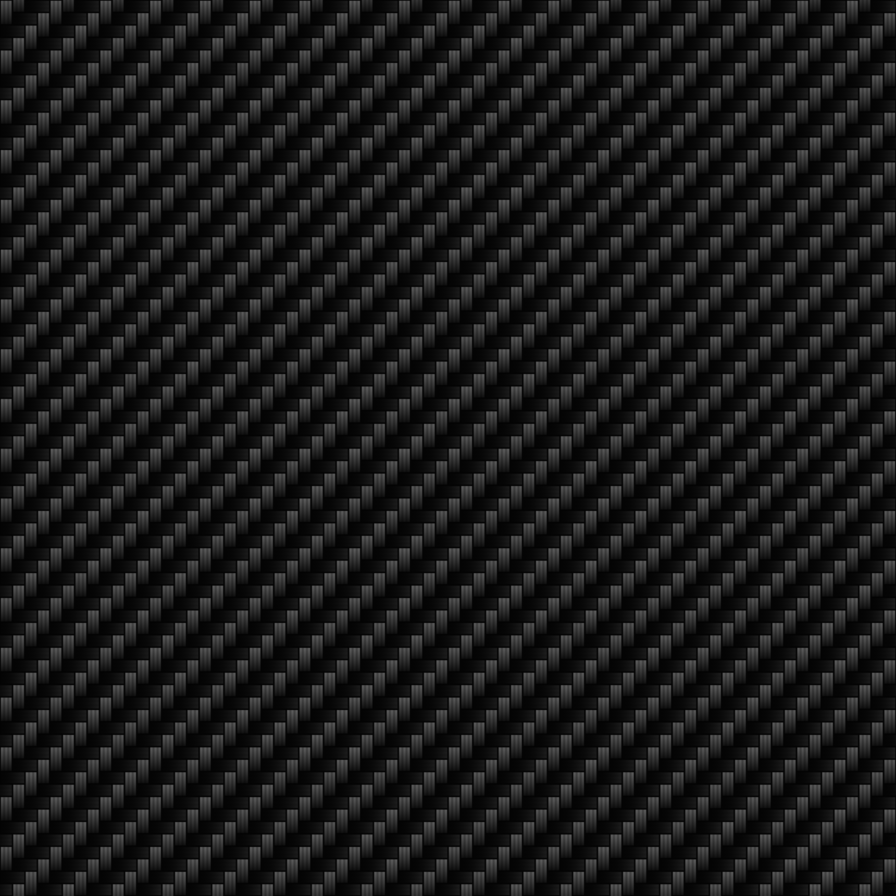
This texture is drawn by a WebGL 1 fragment shader. Its source:

```glsl
precision highp float;
// Black carbon fibre cloth: a 2/2 twill of lit upright tows over dark level tows.
uniform vec2 u_resolution;

#define REPEATS 18.0       // twill repeats across and down
#define TOWS 4.0           // tows in one repeat
#define STRANDS 3.0        // fibre ridges on one tow
#define WARP_LIGHT 0.325
#define WARP_DARK 0.045
#define WEFT_LIGHT 0.115
#define WEFT_DARK 0.016
#define GAP_TONE 0.012
#define EDGE_WIDTH 0.12    // soft dark rim, in tow widths
#define FIBRE_DEPTH 0.17
#define TOW_VARIATION 0.08
#define SAMPLES 3          // antialiasing samples per axis

float hash(vec2 p) {
    return fract(sin(dot(p, vec2(127.1, 311.7))) * 43758.5453);
}

// 1 inside a unit span, falling to 0 at both ends
float softSpan(float x, float rim) {
    return smoothstep(0.0, rim, x) * smoothstep(0.0, rim, 1.0 - x);
}

// Parallel ridges running along a tow
float fibres(float across, float depth) {
    return 1.0 - depth * cos(6.2831853 * STRANDS * across);
}

float weave(vec2 uv) {
    float count = REPEATS * TOWS;
    vec2 p = vec2(uv.x, 1.0 - uv.y) * count;
    vec2 cell = floor(p);
    vec2 f = p - cell;

    // Each column shifts the pattern by one tow, which makes the diagonal
    bool warpOnTop = mod(cell.x + cell.y, TOWS) < 2.0;
    float along, across, tone;
    vec2 segment;
    if (warpOnTop) {
        // Upright tow: bright at its upper end, sinking into shade below
        along = mod(p.y + cell.x, TOWS) * 0.5;
        across = f.x;
        tone = mix(WARP_LIGHT, WARP_DARK, along) * fibres(across, FIBRE_DEPTH);
        segment = vec2(cell.x, floor(p.y - along * 2.0 + 0.5));
    } else {
        // Level tow: shaded on the left, faintly lit on the right
        along = mod(p.x + cell.y, TOWS) * 0.5 - 1.0;
        across = f.y;
        tone = mix(WEFT_DARK, WEFT_LIGHT, along * along);
        tone *= fibres(across, FIBRE_DEPTH * 0.4);
        segment = vec2(floor(p.x - along * 2.0 + 0.5), cell.y);
    }

    // Slight difference from tow to tow, wrapped at the canvas edge
    tone *= 1.0 + TOW_VARIATION * (hash(mod(segment, count)) - 0.5);
    float cover = softSpan(across, EDGE_WIDTH) * softSpan(along, EDGE_WIDTH * 0.5);
    return mix(GAP_TONE, tone, cover);
}

void main() {
    // Average a small grid of samples inside the pixel
    float total = 0.0;
    for (int j = 0; j < SAMPLES; j++) {
        for (int i = 0; i < SAMPLES; i++) {
            vec2 offset = (vec2(float(i), float(j)) + 0.5) / float(SAMPLES) - 0.5;
            total += weave(fract((gl_FragCoord.xy + offset) / u_resolution));
        }
    }
    gl_FragColor = vec4(vec3(total / float(SAMPLES * SAMPLES)), 1.0);
}
```
